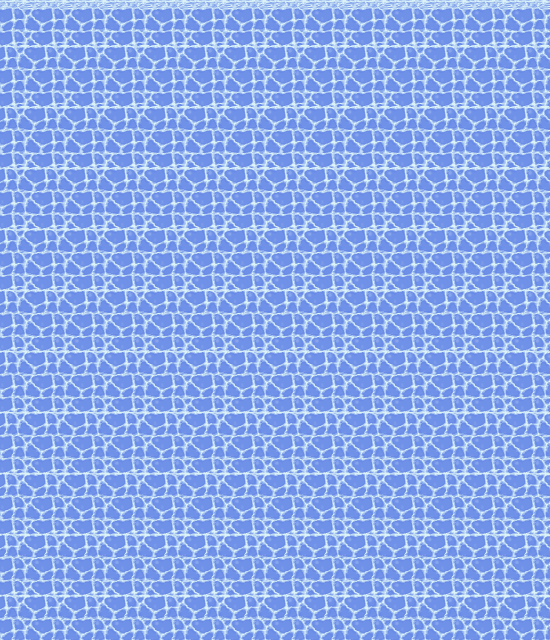
Give the GLSL for this pattern, as a Shadertoy shader.

```glsl
// Rippling water: heart-topped blue cells in a zigzag net of pale foam, under a bright surface band.

const float CANVAS_H = 512.0;    // design units over the canvas height
const float TILE_W   = 32.0;     // horizontal repeat
const float ROW_H    = 18.3;     // height of one full row of cells
const float BAND_H   = 48.85;    // vertical repeat: two full rows and a cut one
const float BAND_Y   = 36.9;     // top of the first whole band
const float HEART_X  = 28.0;     // heart centre in the first row of a band
const float ROW_SHIFT = 5.8;     // sideways step of the later rows
const float SURFACE_H = 6.2;     // depth of the surface band
const float SQUEEZE   = 3.6;     // vertical compression inside it
const float FOAM_W    = 1.6;     // reach of the foam from the middle of a strand
const float GAP       = 2.0;     // distance outside a cell where foam is full
const float RAGGED    = 0.7;     // roughness of the strands
const float WARP      = 0.9;     // fine wobble of the cell outlines
const float SWAY      = 1.3;     // broad bending of the cells
const float TONES     = 4.0;     // steps from water to foam
const float TONE_SOFT = 0.3;     // softness of each step
const vec2  FINE      = vec2(1.6, 1.3);
const vec2  COARSE    = vec2(4.0, 4.0);

const vec3 DEEP  = vec3(0.44, 0.57, 0.91);
const vec3 SHADE = vec3(0.41, 0.54, 0.90);
const vec3 FOAM  = vec3(0.86, 0.95, 0.97);

float hash(vec2 p) {
    vec3 q = fract(vec3(p.xyx) * 0.1031);
    q += dot(q, q.yzx + 33.33);
    return fract((q.x + q.y) * q.z);
}

// Value noise in -0.5..0.5 that wraps across one tile
float tileNoise(vec2 p, vec2 grain, float seed) {
    vec2 g = p / grain;
    vec2 i = floor(g), f = g - i;
    f = f * f * (3.0 - 2.0 * f);
    float n = TILE_W / grain.x;
    float x0 = mod(i.x, n) + seed, x1 = mod(i.x + 1.0, n) + seed;
    float lower = mix(hash(vec2(x0, i.y)), hash(vec2(x1, i.y)), f.x);
    float upper = mix(hash(vec2(x0, i.y + 1.0)), hash(vec2(x1, i.y + 1.0)), f.x);
    return mix(lower, upper, f.y) - 0.5;
}

// Approximate signed distance to an ellipse
float ellipse(vec2 p, vec2 r) {
    p += 1e-3;
    float k = length(p / r);
    return k * (k - 1.0) / length(p / (r * r));
}

// Offset from a centre, wrapped to the nearest repeat both ways
vec2 around(vec2 p, vec2 centre) {
    vec2 size = vec2(TILE_W, ROW_H);
    vec2 q = p - centre;
    return q - size * floor(q / size + 0.5);
}

// Two lobes over a tapering body
float heart(vec2 p) {
    p.y += 0.08 * p.x;
    float lobes = ellipse(vec2(abs(p.x) - 3.7, p.y + 0.6), vec2(4.6, 4.4));
    return min(lobes, ellipse(p - vec2(0.0, 1.6), vec2(5.2, 4.2)));
}

// Peaked cell: sloping sides on a flat base
float peak(vec2 p, vec2 r) {
    float sides = (abs(p.x) / r.x + (r.y * 0.2 - p.y) / (2.0 * r.y) - 1.0) * r.x * 0.85;
    return max(max(sides, ellipse(p, r * vec2(1.1, 1.25))), p.y - 0.8 * r.y);
}

// Keep the three smallest distances, in order
void insert(inout vec3 f, float d) {
    if (d < f.x) f = vec3(d, f.xy);
    else if (d < f.y) f = vec3(f.x, d, f.y);
    else f.z = min(f.z, d);
}

// Distances to the three nearest cells, with y measured down from the row top
vec3 nearestCells(vec2 p) {
    vec3 f = vec3(1e3);
    insert(f, heart(around(p, vec2(0.0, 6.0))));
    vec2 q = around(p, vec2(13.4, 5.4));
    insert(f, ellipse(q - vec2(0.25 * q.y, 0.0), vec2(3.6, 4.1)));
    insert(f, ellipse(around(p, vec2(20.4, 3.2)), vec2(1.8, 1.7)));
    insert(f, peak(around(p, vec2(-8.2, 13.2)), vec2(5.6, 5.0)));
    q = around(p, vec2(4.8, 14.8));
    insert(f, ellipse(q + vec2(0.0, 0.3 * q.x), vec2(4.6, 2.5)));
    insert(f, peak(around(p, vec2(14.4, 13.8)), vec2(4.8, 4.4)));
    return f;
}

void mainImage(out vec4 fragColor, in vec2 fragCoord) {
    vec2 p = vec2(fragCoord.x, iResolution.y - fragCoord.y) * CANVAS_H / iResolution.y;

    // Flatten the pattern near the surface
    float surface = 1.0 - smoothstep(SURFACE_H - 0.6, SURFACE_H + 0.6, p.y);
    if (p.y < SURFACE_H) p.y = SURFACE_H + (p.y - SURFACE_H) * SQUEEZE;

    // Position within the band, then within its row
    float y = mod(p.y - BAND_Y, BAND_H);
    float row = floor(y / ROW_H);
    vec2 local = vec2(p.x - HEART_X - ROW_SHIFT * min(row, 1.0), y - row * ROW_H);

    // Bent cells with wobbling outlines and ragged, uneven strands
    float rough = tileNoise(local, FINE, 0.0);
    float speck = tileNoise(local, FINE, 41.0);
    float swell = tileNoise(local, COARSE, 83.0);
    float bend = tileNoise(local, COARSE, 127.0);
    vec3 f = nearestCells(local + vec2(rough, speck) * WARP + vec2(bend, swell) * SWAY);

    // Rounded distance from the strands: zero where two cells meet
    vec2 gaps = max(f.yz - f.x, 1e-3);
    float edge = gaps.x * gaps.y / (gaps.x + gaps.y);
    edge = min(edge, GAP - f.x) + rough * RAGGED;
    float foam = 1.0 - edge / (FOAM_W * (1.0 + 0.6 * swell));

    // Broken foam line where one band cuts the last
    float seam = min(y, BAND_H - y) + 1.2 * speck;
    foam = max(foam, 0.9 - 0.9 * smoothstep(0.1, 1.1, seam) + 0.4 * swell);
    foam = mix(foam, max(foam, 0.55 + 0.9 * speck), surface);

    // Even tones with soft steps
    float tone = clamp(foam, 0.0, 1.0) * TONES;
    float level = floor(tone);
    foam = (level + smoothstep(0.5 - TONE_SOFT, 0.5 + TONE_SOFT, tone - level)) / TONES;

    // Slight darkening just inside each cell
    float depth = edge / FOAM_W;
    float rim = smoothstep(0.9, 1.1, depth) * (1.0 - smoothstep(1.3, 1.6, depth));
    fragColor = vec4(mix(mix(DEEP, SHADE, rim), FOAM, foam), 1.0);
}
```
